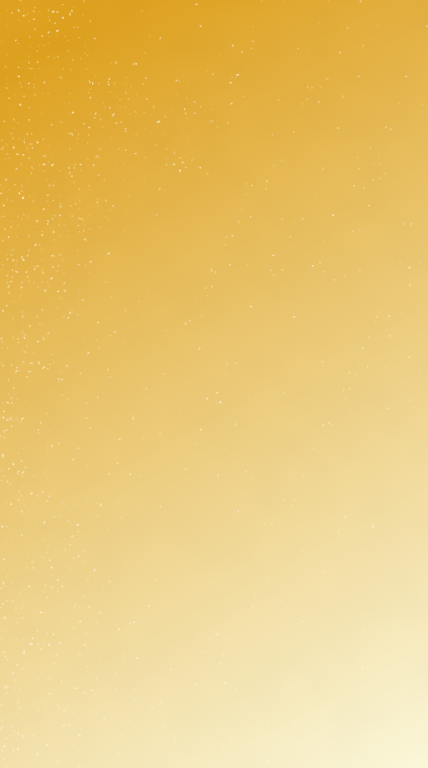
Write a Shadertoy shader that draws this background.

```glsl
// Warm gold to cream diagonal gradient, dusted with pale clustered flecks on the left.

#define GOLD vec3(0.868, 0.630, 0.125)
#define CREAM vec3(0.980, 0.965, 0.850)
#define FLECK vec3(1.000, 0.980, 0.910)
#define SLANT 0.23          // share of the gradient that runs left to right
#define GOLD_HOLD 0.075     // part of the gradient that stays pure gold
#define LAYERS 3
#define FINE_CELLS 84.0     // cells of the finest layer across the width
#define FINE_RADIUS 0.0017  // in canvas widths
#define LEFT_DENSITY 0.25
#define BASE_DENSITY 0.016
#define CLUMP_SCALE 7.0     // fleck clusters across the width
#define MOTTLE 0.010        // strength of the soft unevenness of the wash

float hash(vec2 p) {
    return fract(sin(dot(p, vec2(127.1, 311.7))) * 43758.5453);
}

float valueNoise(vec2 p) {
    vec2 i = floor(p), f = fract(p);
    f = f * f * (3.0 - 2.0 * f);
    float low = mix(hash(i), hash(i + vec2(1.0, 0.0)), f.x);
    float high = mix(hash(i + vec2(0.0, 1.0)), hash(i + 1.0), f.x);
    return mix(low, high, f.y);
}

// Chance that a cell holds a fleck: dense at the left, wider near the top, clustered
float fleckDensity(vec2 p) {
    float height = p.y * iResolution.x / iResolution.y;
    float spread = mix(0.11, 0.24, smoothstep(0.5, 0.85, height));
    float clump = valueNoise(p * CLUMP_SCALE + 5.0);
    float base = BASE_DENSITY + LEFT_DENSITY * exp(-max(p.x, 0.0) / spread);
    return base * (0.4 + 1.7 * clump * clump);
}

// Coverage of one layer of scattered, slightly elongated flecks
float fleckLayer(vec2 p, float cells, float radius, float seed) {
    float pixel = 1.0 / iResolution.x;
    vec2 id = floor(p * cells);
    vec2 key = id + seed;

    // Place each fleck inside its cell
    vec2 jitter = vec2(hash(key + 3.1), hash(key + 17.7));
    vec2 center = (id + 0.15 + 0.7 * jitter) / cells;
    float present = step(hash(key), fleckDensity(center));

    // Turn and stretch the fleck
    float angle = 6.2832 * hash(key + 29.3);
    float c = cos(angle), s = sin(angle);
    vec2 d = mat2(c, -s, s, c) * (p - center);
    d.x *= mix(0.5, 1.0, hash(key + 41.9));

    float size = radius * mix(0.55, 1.1, hash(key + 53.3));
    float shape = 1.0 - smoothstep(size - 0.7 * pixel, size + 0.8 * pixel, length(d));
    float strength = mix(0.15, 0.8, pow(hash(key + 67.1), 1.8));
    return present * shape * strength;
}

void mainImage(out vec4 fragColor, in vec2 fragCoord) {
    vec2 uv = fragCoord / iResolution.xy;
    vec2 p = fragCoord / iResolution.x;

    // Diagonal wash from the top left to the bottom right
    float t = mix(1.0 - uv.y, uv.x, SLANT);
    t = clamp((t - GOLD_HOLD) / (1.0 - GOLD_HOLD), 0.0, 1.0);
    vec3 color = mix(GOLD, CREAM, t);
    color += MOTTLE * (valueNoise(p * 16.0) - 0.5);

    // Pale dust, each layer coarser and sparser than the last
    float dust = 0.0;
    for (int i = 0; i < LAYERS; i++) {
        float scale = pow(1.35, float(i));
        dust = max(dust, fleckLayer(p, FINE_CELLS / (scale * scale),
                                    FINE_RADIUS * sqrt(scale), 11.0 + 72.0 * float(i)));
    }
    color = mix(color, FLECK, dust);

    // Faint grain to keep the gradient free of bands
    color += (hash(floor(fragCoord)) - 0.5) / 255.0;
    fragColor = vec4(color, 1.0);
}
```
